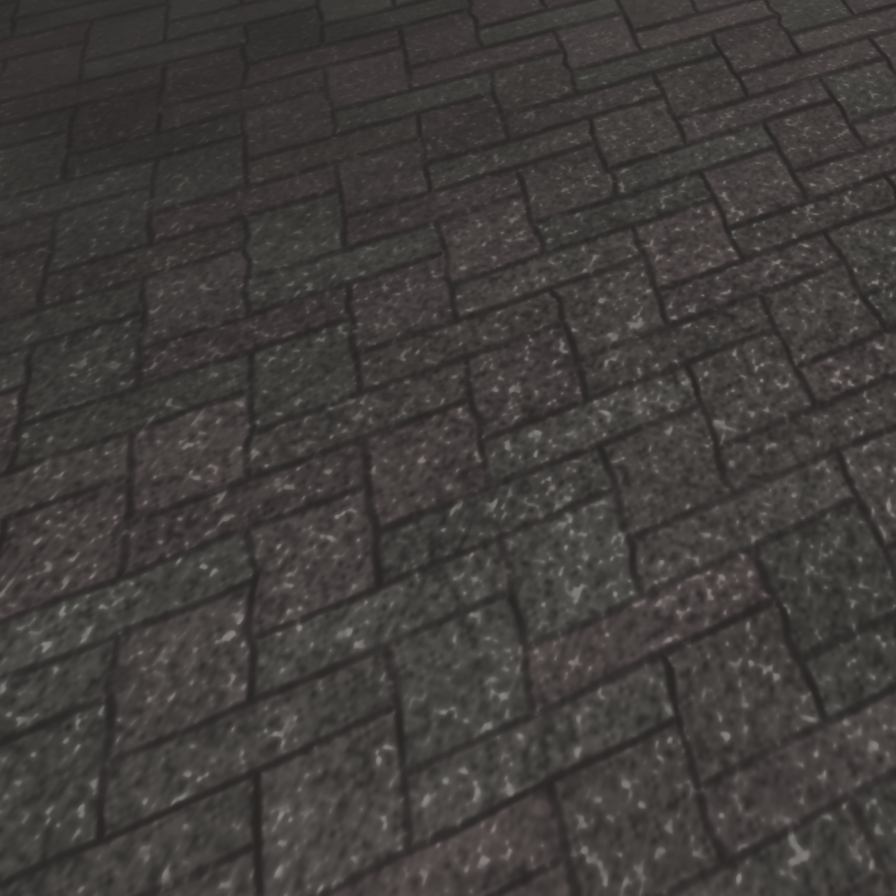
Write a Shadertoy shader that draws this texture.

```glsl
// Weathered herringbone paving of speckled stone bricks, receding in perspective.
#define STONE vec3(0.276, 0.261, 0.253)
#define JOINT_COLOR vec3(0.158, 0.145, 0.145)
#define JOINT_WIDTH 0.062     // soft half width, in brick widths
#define GRAIN_SCALE vec2(14.0, 6.5)
#define GRAIN_CONTRAST 0.72
#define SPECK_GAIN 0.15
#define BRICK_VARIATION 0.12
#define SHADE_DEPTH 0.25      // darkening of the far left corner

float hash(vec2 p) {
    vec3 q = fract(vec3(p.xyx) * 0.1031);
    q += dot(q, q.yzx + 33.33);
    return fract((q.x + q.y) * q.z);
}

float noise(vec2 p) {
    vec2 i = floor(p), f = fract(p);
    f = f * f * (3.0 - 2.0 * f);
    return mix(mix(hash(i), hash(i + vec2(1, 0)), f.x),
               mix(hash(i + vec2(0, 1)), hash(i + vec2(1, 1)), f.x), f.y);
}

// Ground position in brick widths; scale is the brick width on the canvas.
vec2 groundPlane(vec2 uv, out float scale) {
    scale = 0.1778 - 0.0945 * uv.y;
    float across = (uv.x - 0.2846 + 0.0125 * uv.y) / scale;
    return vec2(across, 3.585 / scale + 1.22 - 0.92 * across);
}

// Lower left cell of the 2:1 herringbone brick at p, and the brick's size.
vec2 brickOrigin(vec2 p, out vec2 size) {
    vec2 cell = floor(p);
    float kind = mod(cell.x - cell.y, 4.0);
    size = kind < 1.5 ? vec2(2, 1) : vec2(1, 2);
    if (kind > 0.5 && kind < 1.5) cell.x -= 1.0;
    if (kind > 1.5 && kind < 2.5) cell.y -= 1.0;
    return cell;
}

void mainImage(out vec4 fragColor, in vec2 fragCoord) {
    vec2 uv = fragCoord / iResolution.xy;
    float scale;
    vec2 ground = groundPlane(uv, scale);
    float shade = 1.0 - smoothstep(0.05, 0.75, length((uv - vec2(0, 1)) * vec2(0.75, 1.0)));

    // Brick layout with slightly uneven edges
    vec2 wobble = vec2(noise(ground * 2.3), noise(ground * 2.3 + 40.0)) - 0.5;
    vec2 p = ground + 0.07 * wobble;
    vec2 size;
    vec2 origin = brickOrigin(p, size);
    vec2 local = p - origin;
    vec2 edge = min(local, size - local);

    // Stone tone: each brick leans lighter or darker, reddish or greenish
    float tone = hash(origin + 17.0) - 0.5;
    float tint = hash(origin + 71.0) - 0.5;
    vec3 color = STONE * (1.0 + BRICK_VARIATION * tone);
    color *= 1.0 + tint * vec3(0.05, -0.035, 0.01);
    color *= 0.94 + 0.12 * noise(ground * 1.4 + 9.0);

    // Grain of the aggregate and its pale specks
    vec2 grainPos = ground * GRAIN_SCALE;
    float coarse = noise(grainPos + 100.0);
    float fine = noise(mat2(0.8, 0.6, -0.6, 0.8) * grainPos * 1.7 + 300.0);
    float grain = 0.55 * coarse + 0.45 * fine;
    float clarity = mix(1.0, 0.35, shade) * smoothstep(1.25, 0.6, uv.y);
    color *= 1.0 + GRAIN_CONTRAST * clarity * (grain - 0.5);
    float speck = smoothstep(0.66, 0.92, grain);
    vec3 speckTint = mix(vec3(1.0, 0.94, 0.9), vec3(0.92, 1.0, 0.98), hash(floor(grainPos)));
    color += SPECK_GAIN * clarity * speck * speckTint;

    // Joints, measured on the canvas so foreshortening keeps them visible
    vec2 edgeDist = edge * vec2(scale, scale * scale * 2.75);
    float width = max(JOINT_WIDTH * scale, 1.2 / iResolution.y);
    vec2 joint = 1.0 - smoothstep(vec2(0.1 * width), vec2(width, 0.8 * width), edgeDist);
    float wear = 0.55 + 0.6 * noise(ground * 1.9 + 60.0);
    float jointMask = max(joint.x, 0.85 * joint.y) * min(wear, 1.0);
    color = mix(color, JOINT_COLOR, jointMask * mix(0.95, 0.4, shade));

    color *= 1.0 - SHADE_DEPTH * shade;
    fragColor = vec4(color, 1.0);
}
```
